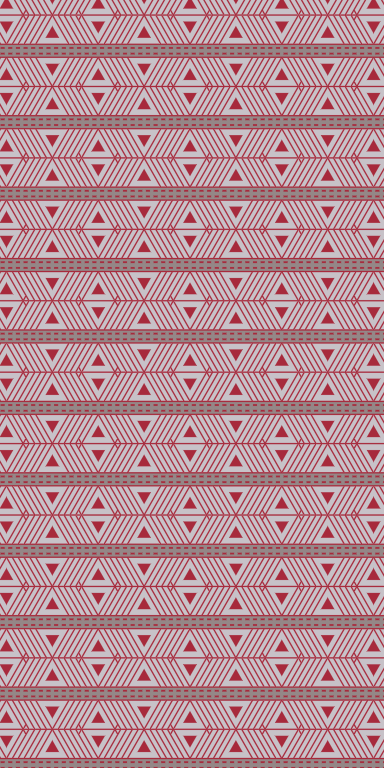
This pattern is drawn by a Shadertoy shader. Its source:

```glsl
// Woven stripes of mirrored, hatched triangles split by grey bands with red dashes.

// Layout, in units of the canvas width
const vec2  PERIOD      = vec2(0.2390, 0.1860);
const vec2  ORIGIN      = vec2(0.4948, 0.0078);  // triangle axis, band centre
const float BAND_HALF   = 0.0169;
const float ROW_HEIGHT  = 0.5 * PERIOD.y - BAND_HALF;
const float SLOPE       = 1.75;                  // rise over run of the slanted lines
const float HATCH_GAPS  = 5.0;
const float LINE_WIDTH  = 0.0034;
const float INSET       = 0.0168;                // base of the solid triangle
const float SOLID_RISE  = 0.0310;
const float DASHES      = 12.0;                  // per horizontal period
const vec2  DASH_HALF   = vec2(0.0052, 0.0023);
const float DASH_OFFSET = 0.0074;

const vec3 CLOTH = vec3(0.780, 0.760, 0.785);
const vec3 GREY  = vec3(0.580, 0.530, 0.530);
const vec3 RED   = vec3(0.655, 0.165, 0.235);

// Signed distance to smooth coverage
float cover(float d, float px) {
    return 1.0 - smoothstep(-0.7 * px, 0.7 * px, d);
}

// Horizontal offset from a slanted line to perpendicular distance
float slant(float dx) {
    return dx * SLOPE / sqrt(1.0 + SLOPE * SLOPE);
}

// Solid triangle, pointing away from its base at height zero
float solidTriangle(float x, float h) {
    float side = slant(abs(x) - (INSET + SOLID_RISE - h) / SLOPE);
    return max(INSET - h, side);
}

// Hatch, outlines and small crossing diamonds; v is the height above the midline
float lineDistance(float x, float v) {
    float inner = ROW_HEIGHT / SLOPE;
    float gap = (0.5 * PERIOD.x - inner) / HATCH_GAPS;
    float s = x + v / SLOPE;
    float k = clamp(floor((s - inner) / gap + 0.5), 0.0, HATCH_GAPS);
    float d = abs(slant(s - inner - k * gap));

    // Triangle sides run on past the midline to the first hatch line
    float crossing = abs(slant(x - v / SLOPE - inner));
    d = min(d, max(crossing, slant(s - inner - gap)));

    // Midline and band edge
    return min(d, min(v, abs(v - ROW_HEIGHT))) - 0.5 * LINE_WIDTH;
}

// Two rows of dashes along the band; y is the height from its centre
float dashDistance(float x, float y) {
    float pitch = PERIOD.x / DASHES;
    vec2 q = vec2(mod(x, pitch) - 0.5 * pitch, abs(y) - DASH_OFFSET);
    vec2 d = abs(q) - DASH_HALF;
    return max(d.x, d.y);
}

void mainImage(out vec4 fragColor, in vec2 fragCoord) {
    float px = 1.0 / iResolution.x;
    vec2 p = fragCoord * px - ORIGIN;

    // Fold into one quarter of the mirrored cell
    vec2 cell = abs(mod(p + 0.5 * PERIOD, PERIOD) - 0.5 * PERIOD);
    float v = 0.5 * PERIOD.y - cell.y;

    // Ground and band
    vec3 color = mix(CLOTH, GREY, cover(cell.y - BAND_HALF, px));

    // Solid triangles on the midline and, half a period over, at the band
    float solid = min(solidTriangle(cell.x, v),
                      solidTriangle(0.5 * PERIOD.x - cell.x, ROW_HEIGHT - v));

    // Red thread, with hatching kept out of the band
    float lines = max(lineDistance(cell.x, v), v - ROW_HEIGHT - 0.5 * LINE_WIDTH);
    float thread = min(min(lines, solid), dashDistance(p.x, cell.y));
    color = mix(color, RED, cover(thread, px));

    fragColor = vec4(color, 1.0);
}
```
